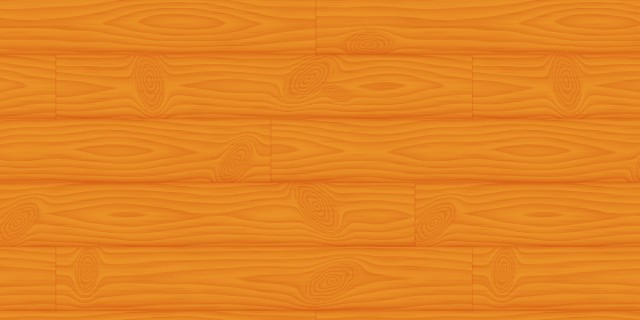
Reproduce this texture procedurally as a Shadertoy shader.

```glsl
// Orange wooden planks in five staggered rows, with cathedral grain and knots.
#define ROWS 5.0            // planks per canvas height
#define PLANK_LENGTH 6.51   // in plank heights
#define ROW_SHIFT 0.143     // height of the lowest seam, in plank heights
#define GRAIN_RINGS 1.25    // grain contours per unit of the grain field
#define GRAIN_SLOPE 5.0     // rise of the grain field from centre to edge
#define KNOT_RINGS 5.0
#define KNOT_ASPECT 0.52
#define JOINT_WIDTH 0.012
#define LIGHT_WOOD vec3(0.914, 0.570, 0.148)
#define DARK_WOOD vec3(0.855, 0.410, 0.098)

const float PI = 3.14159;

// Left end of the plank in each row, from the bottom up
const float JOINTS[5] = float[5](0.872, 6.484, 4.232, 0.872, 4.935);

// Knots: position along the plank, height in rows, half length, angle
const int KNOT_COUNT = 9;
const vec4 KNOTS[KNOT_COUNT] = vec4[KNOT_COUNT](
    vec4(0.49, 0.63, 0.36, 1.45), vec4(4.30, 0.46, 0.45, 0.45),
    vec4(4.97, 1.64, 0.46, -0.85), vec4(0.29, 1.37, 0.40, 0.75),
    vec4(5.95, 2.31, 0.38, 0.95), vec4(1.47, 3.57, 0.44, -1.40),
    vec4(3.96, 3.63, 0.46, 0.60), vec4(4.38, 3.40, 0.21, -0.40),
    vec4(0.83, 4.16, 0.38, 0.05));

// Grain lenses: position along the plank, row, half length, strength
const int LENS_COUNT = 11;
const vec4 LENSES[LENS_COUNT] = vec4[LENS_COUNT](
    vec4(4.30, 0.0, 1.6, 1.0), vec4(2.04, 1.0, 1.1, 1.5),
    vec4(4.32, 1.0, 0.7, 1.1), vec4(5.90, 1.0, 0.8, 1.1),
    vec4(4.06, 2.0, 1.1, 1.8), vec4(0.00, 2.0, 1.0, 1.7),
    vec4(2.47, 2.0, 0.6, 1.0), vec4(0.00, 3.0, 1.1, 1.1),
    vec4(5.12, 3.0, 0.9, 1.6), vec4(2.90, 3.0, 1.2, 0.9),
    vec4(4.41, 4.0, 1.1, 1.9));

float hash(vec2 p) {
    return fract(sin(dot(p, vec2(12.99, 78.23))) * 4375.85);
}

// Elliptic distance to a knot, 1 on its rim
float knotDistance(vec2 offset, vec4 knot) {
    float c = cos(knot.w), s = sin(knot.w);
    vec2 q = vec2(c * offset.x + s * offset.y, c * offset.y - s * offset.x);
    return length(q / vec2(1.0, KNOT_ASPECT)) / knot.z;
}

// Grain field whose contours swell into lenses, flatter near the long edges
float grainField(vec2 p, float row) {
    float v = p.y - row - 0.5;
    v += 0.018 * sin(p.x * 1.9 + row * 2.3) + 0.006 * sin(p.x * 4.7 + v * 9.0 + row);
    float field = GRAIN_SLOPE * sqrt(v * v + 0.0008);
    for (int i = 0; i < LENS_COUNT; i++) {
        vec4 lens = LENSES[i];
        float d = (p.x - lens.x) / lens.z;
        if (lens.y == row) field -= lens.w * exp(-d * d - 5.0 * v * v);
    }
    return field + 0.10 * sin(p.x * 1.6 + v * 7.0 + row * 4.1)
                 + 0.03 * sin(p.x * 5.3 - v * 31.0);
}

// Sawtooth that darkens outwards, then drops softly back to light
float growthBand(float x) {
    float s = fract(x);
    return s * sqrt(s) * (1.0 - smoothstep(0.84, 1.0, s));
}

// Short, faint pores scattered over a stretched grid
float pores(vec2 p) {
    vec2 grid = p * vec2(2.2, 24.0);
    grid.x += hash(vec2(floor(grid.y), 3.0));
    vec2 wave = sin(PI * fract(grid));
    return step(0.72, hash(floor(grid))) * wave.x * wave.y * wave.y;
}

void mainImage(out vec4 fragColor, in vec2 fragCoord) {
    float pixel = ROWS / iResolution.y;
    vec2 p = fragCoord * pixel;
    p.y = mod(p.y - ROW_SHIFT, ROWS);
    float row = min(floor(p.y), ROWS - 1.0);
    p.x = mod(p.x - JOINTS[int(row)], PLANK_LENGTH);

    // Bend the grain around the knots and find the nearest one
    vec2 bent = p;
    float nearest = 9.0;
    for (int i = 0; i < KNOT_COUNT; i++) {
        vec4 knot = KNOTS[i];
        if (floor(knot.y) != row) continue;
        vec2 offset = p - knot.xy;
        float d = knotDistance(offset, knot);
        bent.y -= offset.y * exp(min(0.0, 1.6 * (1.0 - d * d)));
        nearest = min(nearest, d);
    }

    // Grain, replaced by rings inside the knots
    float field = grainField(bent, row);
    float tone = 0.03 + 0.64 * growthBand(field * GRAIN_RINGS + 0.4);
    tone += 0.06 * sin(p.x * 1.3 + row * 2.0) * sin(p.y * 5.0 + p.x);
    float wobble = 0.05 * sin(p.x * 17.0 + 2.0 * sin(p.y * 13.0));
    float ring = 0.5 + 0.5 * cos(2.0 * PI * KNOT_RINGS * (nearest + wobble));
    float knotTone = 0.26 + 0.36 * ring * ring;
    tone = mix(knotTone, tone, smoothstep(0.92, 1.06, nearest));
    tone += 0.20 * pores(p) + 0.03 * sin(p.y * 83.0 + 2.0 * sin(p.x * 2.1));

    // Long edges, shaded wider above each seam than below it
    float aboveSeam = p.y - row;
    float belowSeam = row + 1.0 - p.y;
    tone += 0.80 * exp(-aboveSeam * 16.0) + 0.45 * exp(-belowSeam * 28.0);

    // Thin end joints
    float joint = min(p.x, PLANK_LENGTH - p.x);
    tone += 0.35 * (1.0 - smoothstep(0.0, JOINT_WIDTH + 0.5 * pixel, joint));

    fragColor = vec4(mix(LIGHT_WOOD, DARK_WOOD, clamp(tone, 0.0, 1.1)), 1.0);
}
```
